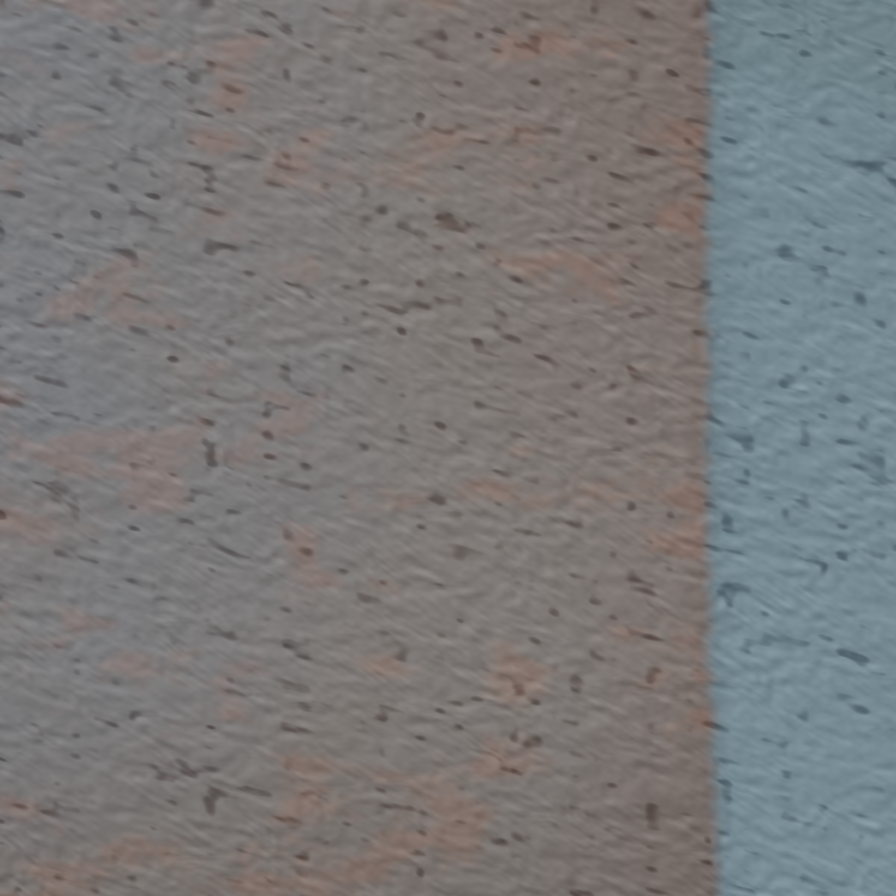
Reproduce this texture procedurally as a WebGL 1 fragment shader.

```glsl
precision highp float;

uniform vec2 u_resolution;

const vec3 WARM_GREY = vec3(0.495, 0.474, 0.462);
const vec3 COOL_GREY = vec3(0.478, 0.482, 0.492);
const vec3 ROSE_GREY = vec3(0.475, 0.430, 0.412);
const vec3 RUST_TINT = vec3(0.035, -0.008, -0.022);
const vec3 BLUE_PAINT = vec3(0.462, 0.545, 0.582);
const vec3 BLUE_SHADE = vec3(0.425, 0.500, 0.525);
const float EDGE_X = 0.787;
const float EDGE_SOFTNESS = 0.012;
const vec2 GRAIN_SCALE = vec2(52.0, 100.0);
const float GRAIN_SLOPE = 0.25;
const float RELIEF_DEPTH = 0.095;
const float PIT_DEPTH = 0.13;

float hash(vec2 p) {
    return fract(sin(dot(p, vec2(127.1, 311.7))) * 43758.5453);
}

float noise(vec2 p) {
    vec2 cell = floor(p);
    vec2 f = fract(p);
    f = f * f * (3.0 - 2.0 * f);
    float low = mix(hash(cell), hash(cell + vec2(1.0, 0.0)), f.x);
    float high = mix(hash(cell + vec2(0.0, 1.0)), hash(cell + 1.0), f.x);
    return mix(low, high, f.y);
}

float fbm(vec2 p) {
    float sum = 0.0;
    float weight = 0.5;
    for (int i = 0; i < 4; i++) {
        sum += weight * noise(p);
        p = mat2(0.8, 0.6, -0.6, 0.8) * p * 2.03 + 17.3;
        weight *= 0.5;
    }
    return sum / 0.9375;
}

// Flattened plaster grains that lean down to the right
vec2 grainSpace(vec2 uv) {
    return vec2(uv.x, uv.y + GRAIN_SLOPE * uv.x) * GRAIN_SCALE;
}

float plasterHeight(vec2 p) {
    vec2 warp = vec2(noise(p * 0.35 + 4.0), noise(p * 0.35 + 31.0));
    p += 1.6 * (warp - 0.5);
    return 0.62 * noise(p) + 0.38 * noise(p * 1.9 + 9.7);
}

// Bare wall: cool on the left, rosy along the top and beside the stripe
vec3 wallColor(vec2 uv) {
    float cloud = fbm(uv * 5.0 + 2.0) - 0.5;
    float cool = 1.0 - smoothstep(0.0, 0.42, uv.x + 0.45 * cloud);
    cool *= smoothstep(0.0, 0.25, uv.y + 0.3 * cloud);
    vec3 color = mix(WARM_GREY, COOL_GREY, cool);
    float besideStripe = smoothstep(0.55, EDGE_X, uv.x) * 0.55;
    float topRight = smoothstep(0.55, 1.05, uv.y) * smoothstep(0.05, 0.65, uv.x);
    float rose = besideStripe + 0.5 * topRight + 0.7 * cloud;
    color = mix(color, ROSE_GREY, clamp(rose, 0.0, 0.85));
    color -= 0.025 * (1.0 - smoothstep(0.0, 0.3, uv.y));
    float stain = smoothstep(0.56, 0.78, fbm(uv * vec2(12.0, 20.0) + 6.0));
    return color + RUST_TINT * stain;
}

// Painted stripe: duller toward the top and along its boundary
vec3 stripeColor(vec2 uv) {
    float cloud = fbm(uv * 7.0 + 40.0) - 0.5;
    float shade = 0.65 * smoothstep(0.68, 1.05, uv.y) + 0.8 * cloud;
    shade += 0.3 * (1.0 - smoothstep(EDGE_X, EDGE_X + 0.06, uv.x));
    return mix(BLUE_PAINT, BLUE_SHADE, clamp(shade, 0.0, 1.0));
}

void main() {
    vec2 uv = gl_FragCoord.xy / u_resolution;

    // Slightly bowed and ragged paint boundary
    float edge = EDGE_X + 0.016 * pow(1.0 - uv.y, 4.0) + 0.004 * uv.y * uv.y;
    edge += 0.006 * (noise(vec2(3.0, uv.y * 70.0)) - 0.5);
    float paint = smoothstep(edge - EDGE_SOFTNESS, edge + EDGE_SOFTNESS, uv.x);
    vec3 color = mix(wallColor(uv), stripeColor(uv), paint);

    // Raking light across the relief
    vec2 grain = grainSpace(uv);
    float height = plasterHeight(grain);
    float slope = height - plasterHeight(grain + vec2(-0.25, 0.65));
    float roughness = 0.7 + 0.6 * fbm(uv * 6.0 + 11.0);
    color += RELIEF_DEPTH * roughness * slope;

    // Small shadowed pits, denser near the top and the boundary
    float patches = fbm(uv * 9.0 + 23.0);
    float boundary = exp(-pow((uv.x - edge) / 0.018, 2.0));
    float density = 0.10 * (patches - 0.5) + 0.035 * uv.y + 0.04 * boundary;
    float pitNoise = noise(grain * vec2(0.9, 0.85) + 57.0);
    pitNoise = 0.72 * pitNoise + 0.28 * (1.0 - height);
    float pits = smoothstep(0.70, 0.92, pitNoise + density);
    color -= PIT_DEPTH * pits * vec3(0.92, 1.0, 1.0);
    color -= 0.025 * boundary * vec3(0.6, 1.0, 1.0);

    // Fine mottling
    color += 0.022 * (noise(uv * vec2(150.0, 210.0)) - 0.5);
    gl_FragColor = vec4(clamp(color, 0.0, 1.0), 1.0);
}
```
